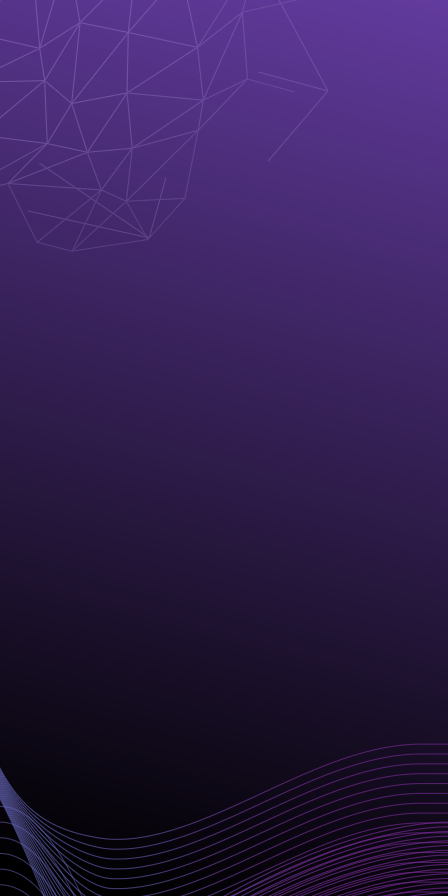
Give the GLSL for this background, as a Shadertoy shader.

```glsl
// A tilted violet-to-black gradient with a faint triangulated web in the
// upper left and sheaves of fine wave lines along the bottom.
// The web is a hash-jittered lattice; the waves are families of offset curves.

const vec3 VIOLET = vec3(0.385, 0.232, 0.620);
const vec3 WEB_COLOR = vec3(0.62, 0.50, 0.80);
const vec3 WAVE_BLUE = vec3(0.42, 0.42, 0.76);
const vec3 WAVE_MAGENTA = vec3(0.50, 0.17, 0.62);
const vec2 WEB_RADII = vec2(0.73, 0.60);
const float WEB_CELL = 0.125;
const float LINE_WIDTH = 0.0024;

vec2 hash22(vec2 cell) {
    vec3 q = fract(cell.xyx * vec3(0.1031, 0.1030, 0.0973));
    q += dot(q, q.yzx + 33.33);
    return fract((q.xx + q.yz) * q.zy);
}

// Coverage of a thin line, dimmed when it is narrower than a pixel
float stroke(float dist, float width, float pixel) {
    float w = max(width, pixel);
    return clamp((0.5 * w - dist) / pixel + 0.5, 0.0, 1.0) * width / w;
}

float segmentDistance(vec2 p, vec2 a, vec2 b) {
    vec2 ab = b - a;
    float t = clamp(dot(p - a, ab) / dot(ab, ab), 0.0, 1.0);
    return length(p - a - ab * t);
}

float addLayer(float base, float layer) {
    return 1.0 - (1.0 - base) * (1.0 - layer);
}

// Web of jittered nodes
vec2 webNode(vec2 cell) {
    return (cell + 0.5 + 0.8 * (hash22(cell + 17.0) - 0.5)) * WEB_CELL;
}

float webEdge(vec2 p, vec2 a, vec2 b, float pixel) {
    float reach = max(length(a / WEB_RADII), length(b / WEB_RADII));
    float strength = 1.0 - 0.4 * smoothstep(0.5, 1.0, reach);
    return step(reach, 1.0) * strength * stroke(segmentDistance(p, a, b), LINE_WIDTH, pixel);
}

float web(vec2 p, float pixel) {
    float ink = 0.0;
    vec2 home = floor(p / WEB_CELL);
    for (int j = -2; j <= 1; j++) {
        for (int i = -2; i <= 1; i++) {
            vec2 cell = home + vec2(i, j);
            vec2 a = webNode(cell);
            vec2 right = webNode(cell + vec2(1.0, 0.0));
            vec2 below = webNode(cell + vec2(0.0, 1.0));
            ink = max(ink, webEdge(p, a, right, pixel));
            ink = max(ink, webEdge(p, a, below, pixel));
            ink = max(ink, webEdge(p, right, below, pixel));
        }
    }
    return ink;
}

// Sharp corner reaching out of the web, drawn as three spokes
float webTip(vec2 p, vec2 tip, vec2 a, vec2 b, vec2 c, float pixel) {
    float d = min(segmentDistance(p, tip, a), segmentDistance(p, tip, b));
    return 0.75 * stroke(min(d, segmentDistance(p, tip, c)), LINE_WIDTH, pixel);
}

// Wave curves: depth below the top edge at horizontal position x
float swellCurve(float x, float index) {
    float crest = 1.885 - 0.224 * smoothstep(0.22, 0.94, x);
    float drop = 0.17 * exp(-x / 0.09);
    return crest - drop + index * (0.004 + 0.018 * smoothstep(0.0, 0.25, x));
}

float cornerCurve(float x, float index) {
    return 1.80 + 0.035 * index + 6.0 * x * x;
}

float moundCurve(float x, float index) {
    return 1.835 + 0.0105 * index + 0.16 * pow(max(1.0 - x, 0.0) / 0.49, 1.7);
}

float curveStroke(float y, float curve, float nextCurve, float stepX, float pixel) {
    float slope = (nextCurve - curve) / stepX;
    return stroke(abs(y - curve) / sqrt(1.0 + slope * slope), LINE_WIDTH, pixel);
}

float waves(vec2 p, float pixel) {
    float ink = 0.0;
    float h = 0.001;
    for (int i = 0; i < 18; i++) {
        float k = float(i);
        float swell = curveStroke(p.y, swellCurve(p.x, k), swellCurve(p.x + h, k), h, pixel);
        float mound = curveStroke(p.y, moundCurve(p.x, k), moundCurve(p.x + h, k), h, pixel);
        ink = addLayer(ink, 0.60 * swell);
        ink = addLayer(ink, 0.65 * mound);
        if (i < 6) {
            float corner = curveStroke(p.y, cornerCurve(p.x, k), cornerCurve(p.x + h, k), h, pixel);
            ink = addLayer(ink, 0.5 * corner);
        }
    }
    return ink;
}

void mainImage(out vec4 fragColor, in vec2 fragCoord) {
    // x runs 0 to 1 rightward, y runs 0 to 2 downward
    vec2 uv = fragCoord / iResolution.xy;
    vec2 p = vec2(uv.x, 2.0 - 2.0 * uv.y);
    float pixel = max(1.0 / iResolution.x, 2.0 / iResolution.y);

    // Background
    float fall = dot(vec2(1.0 - p.x, p.y), vec2(0.259, 0.966)) / 2.12;
    vec3 color = VIOLET * clamp(1.0 - fall, 0.0, 1.0);

    // Web and its two outlying tips
    float net = web(p, pixel);
    net = max(net, webTip(p, vec2(0.732, 0.203), vec2(0.578, 0.161), vec2(0.599, 0.359), vec2(0.612, -0.02), pixel));
    net = max(net, webTip(p, vec2(0.333, 0.531), vec2(0.089, 0.365), vec2(0.370, 0.398), vec2(0.063, 0.471), pixel));
    color = mix(color, WEB_COLOR, 0.42 * net);

    // Waves
    vec3 waveColor = mix(WAVE_BLUE, WAVE_MAGENTA, smoothstep(0.05, 0.85, p.x));
    color = mix(color, waveColor, waves(p, pixel));
    fragColor = vec4(color, 1.0);
}
```
